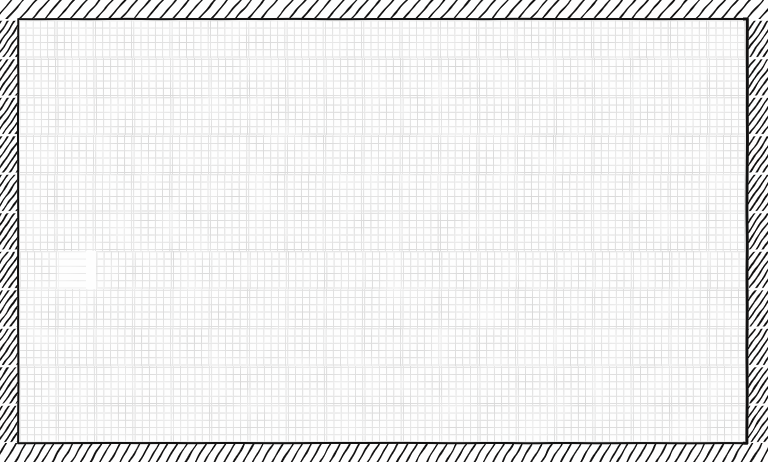
A WebGL 1 fragment shader for this background:

```glsl
precision highp float;
uniform vec2 u_resolution;

// Lengths are in tiles: the canvas is about 20 by 12 of them
const vec2 CANVAS_TILES = vec2(20.035, 12.0);
const vec2 FRAME_MIN = vec2(0.475, 0.49);
const vec2 FRAME_MAX = vec2(19.49, 11.505);
const float FRAME_HALF_WIDTH = 0.027;
const float FRAME_RIGHT_EXTRA = 0.012;
const float FRAME_WOBBLE = 0.012;

const float CELLS_PER_TILE = 5.0;
const float TILE_INSET = 0.03;
const float GRID_HALF_WIDTH = 0.012;
const float GRID_STRENGTH = 0.15;
const float ROW_SHIFT = 0.05;
const vec2 WORN_TILE = vec2(1.0, 4.0);

const float HATCH_HALF_WIDTH = 0.021;
const float HATCH_WOBBLE = 0.035;
// Slope and strokes per tile along the band
const vec2 HATCH_TOP = vec2(1.15, 3.0);
const vec2 HATCH_BOTTOM = vec2(1.7, 4.0);
const vec2 HATCH_SIDE = vec2(1.45, 4.0);

const vec3 PAPER = vec3(0.996);
const vec3 INK = vec3(0.07, 0.065, 0.065);

float hash(vec2 p) {
  return fract(sin(dot(p, vec2(127.1, 311.7))) * 4375.85);
}

vec2 gradient(vec2 cell) {
  float angle = 6.28318 * hash(cell);
  return vec2(cos(angle), sin(angle));
}

float gradientNoise(vec2 p) {
  vec2 i = floor(p), f = fract(p);
  vec2 u = f * f * (3.0 - 2.0 * f);
  vec2 e = vec2(1.0, 0.0);
  float low = mix(dot(gradient(i), f), dot(gradient(i + e.xy), f - e.xy), u.x);
  float high = mix(dot(gradient(i + e.yx), f - e.yx), dot(gradient(i + e.xx), f - e.xx), u.x);
  return mix(low, high, u.y);
}

// Share of a pixel covered by a line, also when thinner than the pixel
float lineCoverage(float dist, float halfWidth, float pixel) {
  float d = abs(dist);
  float covered = min(d + 0.5 * pixel, halfWidth) - max(d - 0.5 * pixel, -halfWidth);
  return clamp(covered / pixel, 0.0, 1.0);
}

float boxDistance(vec2 p, vec2 low, vec2 high) {
  vec2 d = abs(p - 0.5 * (low + high)) - 0.5 * (high - low);
  return length(max(d, 0.0)) + min(max(d.x, d.y), 0.0);
}

// Distance to the nearest grid line within a tile, on each axis
vec2 gridDistance(vec2 f) {
  float cell = (1.0 - 2.0 * TILE_INSET) / CELLS_PER_TILE;
  vec2 g = (f - TILE_INSET) / cell;
  return (g - clamp(floor(g + 0.5), 0.0, CELLS_PER_TILE)) * cell;
}

float gridInk(vec2 p, float pixel) {
  vec2 q = p - FRAME_MIN;
  q.x += ROW_SHIFT * (hash(vec2(floor(q.y), 3.0)) - 0.5);
  vec2 tile = floor(q), f = fract(q);
  vec2 d = gridDistance(f);
  float vertical = lineCoverage(d.x, GRID_HALF_WIDTH, pixel);
  float horizontal = lineCoverage(d.y, GRID_HALF_WIDTH, pixel);

  // One tile is rubbed out except for broken rules
  vec2 away = abs(tile - WORN_TILE);
  float worn = 1.0 - step(0.5, max(away.x, away.y));
  vertical *= 1.0 - worn * (1.0 - 0.4 * step(f.x, 0.1));
  horizontal *= 1.0 - worn * (0.4 + 0.6 * step(0.75, f.x));

  float fade = 0.9 + 0.5 * gradientNoise(p * 1.7);
  return GRID_STRENGTH * fade * max(vertical, horizontal);
}

float hatchInk(vec2 p, float pixel) {
  bool onTop = p.y > FRAME_MAX.y;
  bool onBottom = p.y < FRAME_MIN.y;
  bool onSide = !onTop && !onBottom;
  vec2 style = onTop ? HATCH_TOP : (onBottom ? HATCH_BOTTOM : HATCH_SIDE);
  float slope = style.x;
  float frequency = onSide ? style.y * slope : style.y;

  // Strokes step slightly and thin out where tiles meet
  float along = onSide ? p.y - FRAME_MIN.y : p.x - p.y / slope;
  float jog = 0.08 * (hash(vec2(floor(along), 7.0)) - 0.5);
  float wobble = HATCH_WOBBLE * gradientNoise(p * 3.1);
  float phase = (p.x - p.y / slope + jog + wobble) * frequency;
  float dist = (fract(phase) - 0.5) / frequency * slope / sqrt(1.0 + slope * slope);
  float width = HATCH_HALF_WIDTH * (1.0 + 0.5 * gradientNoise(p * 4.3 + 9.0));
  float seam = abs(fract(along + 0.5) - 0.5);
  float gap = onSide ? smoothstep(0.01, 0.05, seam) : 1.0;
  return lineCoverage(dist, width, pixel) * gap;
}

void main() {
  vec2 p = gl_FragCoord.xy / u_resolution * CANVAS_TILES;
  float pixel = CANVAS_TILES.y / u_resolution.y;

  // Hand-drawn frame, heavier on the right
  vec2 wobble = FRAME_WOBBLE * vec2(gradientNoise(p * 0.9), gradientNoise(p * 0.9 + 20.0));
  float frame = boxDistance(p + wobble, FRAME_MIN, FRAME_MAX);
  float frameWidth = FRAME_HALF_WIDTH + FRAME_RIGHT_EXTRA * step(FRAME_MAX.x - 0.1, p.x);

  // Grid inside, hatching outside, frame over both
  float outside = smoothstep(-0.5 * pixel, 0.5 * pixel, frame);
  float ink = mix(gridInk(p, pixel), hatchInk(p, pixel), outside);
  ink = max(ink, lineCoverage(frame, frameWidth, pixel));
  gl_FragColor = vec4(mix(PAPER, INK, ink), 1.0);
}
```
